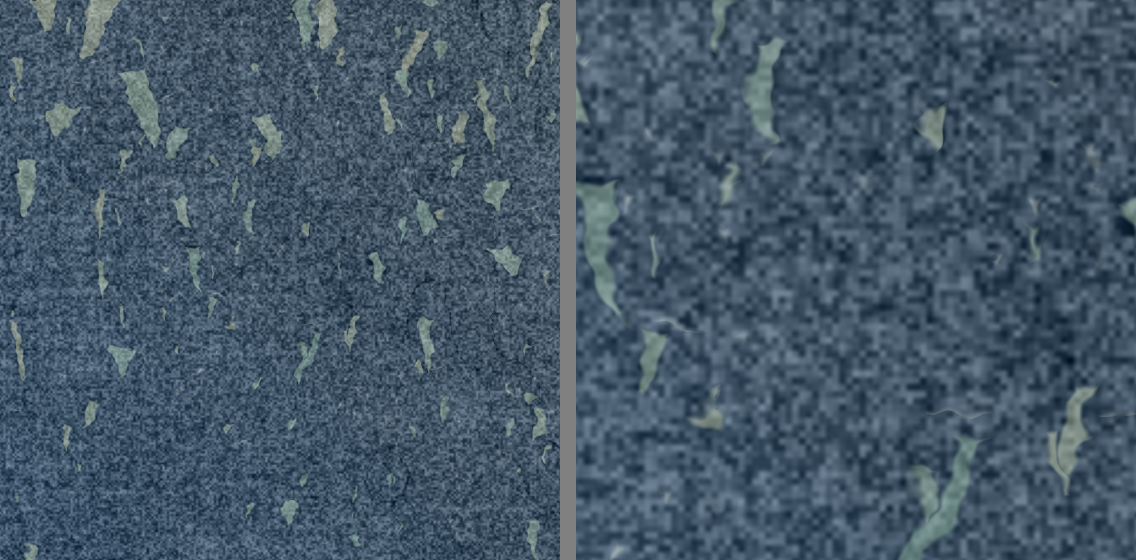
Left: the whole. Right: its middle third, enlarged.
Write a WebGL 2 fragment shader that draws this texture.

```glsl
#version 300 es
precision highp float;
// Weathered slate-blue paint: fine mottled grain over a faint woven streak,
// broken by pale green chips that taper downwards, small flecks and scratches.
// Chips are noise-warped wedges scattered on jittered grids at several scales.

uniform vec2 u_resolution;
out vec4 outColor;

const vec3 PAINT = vec3(0.268, 0.338, 0.398);
const vec3 BLUE_SHIFT = vec3(-0.022, -0.004, 0.022);
const vec3 CHIP_GREEN = vec3(0.44, 0.565, 0.555);
const vec3 CHIP_WARM = vec3(0.555, 0.585, 0.535);
const vec3 FLECK = vec3(0.53, 0.58, 0.58);
const float GRAIN_CELLS = 250.0;
const float GRAIN_CONTRAST = 0.25;
const float WEAVE_CONTRAST = 0.07;
const float BLOTCH_CONTRAST = 0.06;
const float CRACK_DARKNESS = 0.09;
const float RIM_DARKNESS = 0.075;
const float EDGE_SOFTNESS = 0.0022;

// Integer hash: three values in 0..1 per cell and seed
vec3 hash3(vec2 cell, int seed) {
    uvec3 v = uvec3(ivec3(ivec2(cell), seed)) * 1664525u + 1013904223u;
    v.x += v.y * v.z; v.y += v.z * v.x; v.z += v.x * v.y;
    v ^= v >> 16u;
    v.x += v.y * v.z; v.y += v.z * v.x; v.z += v.x * v.y;
    return vec3(v >> 8u) / 16777216.0;
}

float noise(vec2 p, int seed) {
    vec2 cell = floor(p), f = fract(p);
    f = f * f * (3.0 - 2.0 * f);
    float low = mix(hash3(cell, seed).x, hash3(cell + vec2(1, 0), seed).x, f.x);
    float high = mix(hash3(cell + vec2(0, 1), seed).x, hash3(cell + 1.0, seed).x, f.x);
    return mix(low, high, f.y);
}

vec2 warp(vec2 p, float cells, int seed) {
    return vec2(noise(p * cells, seed), noise(p * cells, seed + 1)) - 0.5;
}

// Wedge narrowing downwards, with a bite taken from one upper corner
float wedge(vec2 q, vec2 size, float side, float bite) {
    float rise = clamp(0.5 + 0.5 * q.y / size.y, 0.0, 1.0);
    float halfWidth = size.x * mix(0.12, 1.0, rise * (1.6 - 0.6 * rise));
    float d = max(abs(q.x) - halfWidth, abs(q.y) - size.y);
    float corner = length(q / size - vec2(side, 0.9));
    return max(d, (bite - corner) * min(size.x, size.y));
}

// Nearest scattered wedge: x is its distance, y its tone
vec2 scatter(vec2 p, float cells, vec2 maxSize, float coverage, int seed) {
    vec2 home = floor(p * cells);
    vec2 nearest = vec2(1.0, 0.0);
    for (int j = -1; j <= 1; j++)
    for (int i = -1; i <= 1; i++) {
        vec2 cell = home + vec2(i, j);
        vec3 place = hash3(cell, seed);
        vec3 form = hash3(cell, seed + 1);
        vec3 style = hash3(cell, seed + 2);
        vec2 site = (cell + 0.1 + 0.8 * place.xy) / cells;
        float wear = clamp(0.5 * site.x + 0.9 * site.y, 0.0, 1.4);
        if (place.z > coverage * mix(0.65, 1.5, wear / 1.4)) continue;
        float tilt = (style.x - 0.5) * 0.7;
        vec2 q = mat2(cos(tilt), sin(tilt), -sin(tilt), cos(tilt)) * (p - site);
        vec2 size = maxSize * mix(vec2(0.35), vec2(1.0), form.xy * form.xy);
        size *= mix(0.8, 1.2, site.y);
        float d = wedge(q, size, form.z < 0.5 ? -1.0 : 1.0, style.y * 1.3);
        if (d < nearest.x) nearest = vec2(d, style.z);
    }
    return nearest;
}

float cover(float d) {
    float soft = max(EDGE_SOFTNESS, 0.75 / u_resolution.y);
    return 1.0 - smoothstep(-soft, soft, d);
}

void main() {
    vec2 p = gl_FragCoord.xy / u_resolution.y;

    // Paint: grain, weave and broad blotches
    float grain = noise(p * GRAIN_CELLS, 1) - 0.5
                + 0.6 * (noise(p * GRAIN_CELLS * 0.53, 2) - 0.5);
    float weave = noise(p * vec2(140.0, 7.0), 3) + noise(p * vec2(6.0, 150.0), 4) - 1.0;
    float blotch = 0.6 * noise(p * vec2(5.0, 8.0), 5) + 0.4 * noise(p * 24.0, 6) - 0.5;
    float blueness = clamp(1.1 - 0.7 * p.x - 0.7 * p.y, -0.3, 1.0);
    vec3 color = PAINT + BLUE_SHIFT * blueness;
    color += WEAVE_CONTRAST * weave * mix(0.9, 0.4, p.x) + BLOTCH_CONTRAST * blotch;

    // Fine dark cracks, mostly towards the upper right
    vec2 ragged = p + 0.013 * warp(p, 48.0, 10) + 0.007 * warp(p, 115.0, 12);
    float ridge = abs(noise(ragged * vec2(13.0, 7.0), 14) - 0.5);
    float crackZone = smoothstep(0.5, 0.75, noise(p * 6.0, 15) + 0.2 * (p.x + p.y - 1.0));
    color -= CRACK_DARKNESS * crackZone * (1.0 - smoothstep(0.004, 0.028, ridge));

    // Chips with broken dark rims
    vec2 large = scatter(ragged, 7.0, vec2(0.034, 0.072), 0.55, 20);
    vec2 small = scatter(ragged, 15.0, vec2(0.013, 0.023), 0.27, 30);
    vec2 chip = large.x < small.x ? large : small;
    float rim = (1.0 - smoothstep(0.0, 0.007, chip.x)) * noise(p * 40.0, 16);
    color -= RIM_DARKNESS * rim;
    vec3 chipColor = mix(CHIP_GREEN, CHIP_WARM, clamp(chip.y * 0.7 + 0.35 * p.y, 0.0, 1.0));
    chipColor += 0.12 * (noise(p * 60.0, 17) - 0.5);
    color = mix(color, chipColor, 0.92 * cover(chip.x));

    // Tiny flecks and near-level scratches
    vec2 bent = p + 0.006 * warp(p, 90.0, 18);
    vec2 fleck = scatter(bent, 32.0, vec2(0.006, 0.006), 0.2, 40);
    vec2 scratch = scatter(bent, 13.0, vec2(0.026, 0.0022), 0.2, 50);
    float marks = max(cover(fleck.x) * mix(0.3, 0.9, fleck.y), 0.55 * cover(scratch.x));
    color = mix(color, FLECK, marks);

    color += GRAIN_CONTRAST * grain * mix(1.0, 0.65, cover(chip.x));
    outColor = vec4(clamp(color, 0.0, 1.0), 1.0);
}
```
